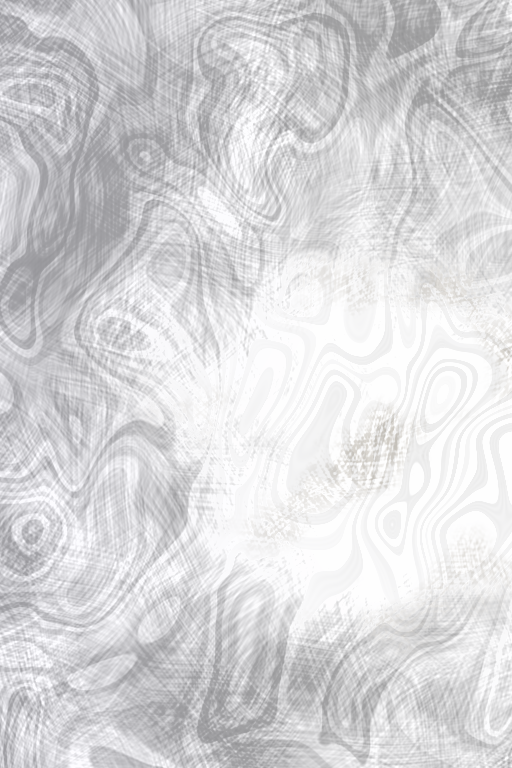
Reproduce this texture procedurally as a Shadertoy shader.

```glsl
// Pale brushed sheet: vertical wood-like contour bands under fine crossing arc scratches,
// mottled by soft clouds and washed out by a glow right of the centre.
// Bands are levels of warped gradient noise; scratches are noise in polar space.

#define BAND_SCALE vec2(8.0, 4.9)
#define BAND_COUNT 15.0
#define BAND_CONTRAST 0.23
#define SCRATCH_FREQ 290.0
#define SCRATCH_CONTRAST 0.125
#define CLOUD_CONTRAST 0.36
#define GLOW_CENTER vec2(0.57, 0.44)
#define GLOW_SIZE vec2(0.27, 0.24)
#define GLOW_GAIN 0.43
#define BASE_LOW 0.815
#define BASE_TOP 0.745

vec2 hash22(vec2 p) {
    vec3 q = fract(p.xyx * vec3(0.1031, 0.1030, 0.0973));
    q += dot(q, q.yzx + 33.33);
    return fract((q.xx + q.yz) * q.zy);
}

float corner(vec2 cell, vec2 offset) {
    return dot(hash22(cell) * 2.0 - 1.0, offset);
}

// Gradient noise, roughly -0.7 to 0.7
float noise(vec2 p) {
    vec2 i = floor(p), f = p - i;
    vec2 u = f * f * f * (f * (f * 6.0 - 15.0) + 10.0);
    vec2 e = vec2(1.0, 0.0);
    return mix(mix(corner(i, f), corner(i + e, f - e), u.x),
               mix(corner(i + e.yx, f - e.yx), corner(i + 1.0, f - 1.0), u.x), u.y) * 1.3;
}

float fbm(vec2 p) {
    float sum = 0.0, amp = 0.6;
    for (int i = 0; i < 4; i++) {
        sum += amp * noise(p);
        p = mat2(1.6, 1.2, -1.2, 1.6) * p + 17.3;
        amp *= 0.5;
    }
    return sum;
}

// Height field whose levels become the bands
float relief(vec2 p) {
    vec2 warp = vec2(noise(p * 6.0 + 40.0), noise(p * 6.0 + 71.0));
    vec2 q = p * BAND_SCALE + 0.6 * warp + 20.0;
    return noise(q) + 0.25 * noise(q * 1.9 + 9.0);
}

// Random tone for each level, alternating light and dark, with smoothed steps
float levelTone(float i) {
    return 0.65 * hash22(vec2(i + 100.0, 7.0)).x + 0.35 * mod(i, 2.0);
}

float bandTone(float level, float blur) {
    float i = floor(level), f = level - i;
    float edge = clamp(blur, 0.2, 1.0);
    return mix(levelTone(i), levelTone(i + 1.0), smoothstep(1.0 - edge, 1.0, f));
}

// Thin arcs around several distant centres, each fading in and out
float scratches(vec2 p) {
    float sum = 0.0;
    for (int i = 0; i < 7; i++) {
        float k = float(i), turn = k * 2.4 + 0.5;
        vec2 dir = vec2(cos(turn), sin(turn));
        vec2 d = p - vec2(0.33, 0.5) - dir * (0.85 + 0.06 * k);
        float angle = atan(dot(d, vec2(-dir.y, dir.x)), -dot(d, dir));
        float radius = length(d) + 0.02 * noise(p * 7.0 + k * 5.0);
        float stroke = noise(vec2(radius * SCRATCH_FREQ, angle * 16.0 + k * 31.0) + 50.0);
        float mask = smoothstep(-0.25, 0.3, noise(p * 6.5 + k * 13.7 + 60.0));
        sum += mask * stroke;
    }
    return sum;
}

void mainImage(out vec4 fragColor, in vec2 fragCoord) {
    vec2 p = fragCoord / iResolution.y;

    // Contour bands and the fine lines inside them
    float height = relief(p);
    float slope = fwidth(height);
    float band = bandTone(height * BAND_COUNT, slope * BAND_COUNT * 1.5);
    float lineFade = 1.0 - smoothstep(0.25, 0.6, slope * 45.0);
    float fineLine = cos(height * 45.0 * 6.2832) * lineFade;

    // Broad light and clouds
    vec2 g = (p - GLOW_CENTER) / GLOW_SIZE;
    float glow = exp(-dot(g, g) * (1.0 + 0.7 * noise(p * 5.0 + 90.0)));
    float cloud = fbm(p * vec2(4.6, 5.4) + 30.0);
    float scratch = scratches(p);

    float tone = mix(BASE_LOW, BASE_TOP, smoothstep(0.55, 0.95, p.y));
    tone += GLOW_GAIN * glow + CLOUD_CONTRAST * cloud * (1.0 - 0.4 * smoothstep(0.6, 0.95, p.y));
    tone += BAND_CONTRAST * (band - 0.5) * (1.0 - 0.6 * glow) + 0.016 * fineLine;
    tone += SCRATCH_CONTRAST * scratch * (1.0 - 0.5 * glow);
    tone = max(tone, 0.64 + 0.3 * (tone - 0.64));

    // Faint grey bands and worn tan patches remain inside the glow
    float veil = glow * smoothstep(0.5, 0.65, band);
    float worn = glow * smoothstep(0.0, 0.4, fbm(p * 7.0 + 120.0));
    worn *= smoothstep(-0.5, 0.7, scratch + 0.7 * noise(p * 170.0));
    tone = min(tone, 0.995) - veil * (0.065 - 0.012 * fineLine) - 0.24 * worn;

    // Cool tint on the left, warm in the worn patches
    float cool = (1.0 - smoothstep(0.0, 0.5, p.x)) * (1.0 - glow);
    vec3 color = vec3(tone) + vec3(-0.003, -0.004, 0.009) * (0.4 + cool) * (1.0 - glow);
    color += worn * vec3(0.02, 0.0, -0.035);
    fragColor = vec4(clamp(color, 0.0, 1.0), 1.0);
}
```
